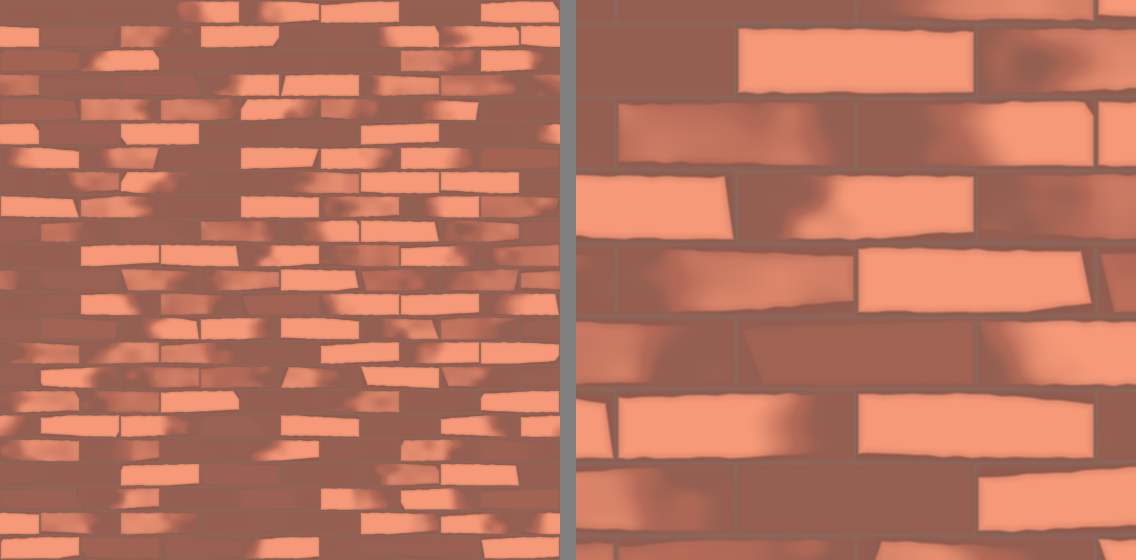
Left, the full canvas; right, a detail of the centre.
Give the GLSL for this texture, as a Shadertoy shader.

```glsl
// Brick wall of thin, chipped bricks in staggered rows, from sunlit peach to shaded brown.

const vec2  GRID      = vec2(7.0, 23.0);          // bricks across, rows up
const vec3  PEACH     = vec3(0.965, 0.600, 0.470);
const vec3  RUST      = vec3(0.700, 0.410, 0.338);
const vec3  SHADE     = vec3(0.580, 0.370, 0.318);
const vec3  MORTAR    = vec3(0.545, 0.410, 0.365);
const vec2  GAP       = vec2(0.035, 0.050);       // lengths below are in row heights
const float TAPER     = 0.16;                     // how far long edges slope inward
const float WOBBLE    = 0.030;                    // unevenness of long edges
const float SOFTNESS  = 0.025;                    // smallest edge blur
const float BRIGHT_SHARE = 0.44;
const float DARK_SHARE   = 0.29;
const float FADE_SHARE   = 0.45;                  // bricks shaded toward one end

vec4 hash4(vec2 p) {
    vec4 q = fract(p.xyxy * vec4(0.1031, 0.1030, 0.0973, 0.1099));
    q += dot(q, q.wzxy + 33.33);
    return fract((q.xxyz + q.yzzw) * q.zywx);
}

float noise(vec2 p) {
    vec2 i = floor(p), f = fract(p);
    f = f * f * (3.0 - 2.0 * f);
    float low  = mix(hash4(i).x, hash4(i + vec2(1, 0)).x, f.x);
    float high = mix(hash4(i + vec2(0, 1)).x, hash4(i + vec2(1, 1)).x, f.x);
    return mix(low, high, f.y);
}

float randomSign(float r) { return r < 0.5 ? -1.0 : 1.0; }

// Inward slope of a long edge that starts at a random kink
float taper(float along, float amount, float kink) {
    float start = mix(-1.0, 0.5, kink);
    return TAPER * amount * max(along - start, 0.0) / (1.0 - start);
}

// Signed distance to a brick with sloped long edges and one cut corner
float brickDistance(vec2 p, vec2 size, vec2 id) {
    vec4 edge = hash4(id + 17.0), cut = hash4(id + 53.0), flip = hash4(id + 91.0);
    float along = p.x / size.x;
    float ripple = 5.0 * p.x + 40.0 * edge.x;
    float top = size.y - taper(along * randomSign(flip.x), edge.x, edge.y)
              - WOBBLE * noise(vec2(ripple, 3.0));
    float bottom = size.y - taper(along * randomSign(flip.y), edge.z, edge.w)
                 - WOBBLE * noise(vec2(ripple, 9.0));
    float d = max(abs(p.x) - size.x, max(p.y - top, -p.y - bottom));

    // A full slanted end, a small chamfer, or no cut
    bool slanted = cut.x < 0.40;
    float slope = slanted ? mix(0.12, 0.40, cut.y) : mix(0.50, 0.80, cut.y);
    float depth = slanted ? 1.0 : (cut.x < 0.72 ? mix(0.20, 0.50, cut.z) : 0.0);
    vec2 normal = normalize(vec2(1.0, slope));
    vec2 corner = p * vec2(randomSign(flip.z), randomSign(flip.w));
    return max(d, dot(corner - size, normal) + 2.0 * size.y * normal.y * depth);
}

// Light on a brick: 0 in shade, 1 in full light
float brickLight(vec2 p, vec2 size, vec2 id) {
    vec4 r = hash4(id + 131.0), s = hash4(id + 177.0);
    float light = mix(0.45, 0.85, r.y);
    if (r.x < BRIGHT_SHARE) light = 1.0;
    else if (r.x > 1.0 - DARK_SHARE) light = 0.20 * r.y * r.y;

    float cloud = noise(p * vec2(1.6, 2.2) + 60.0 * s.xy) - 0.5;
    float across = p.x / size.x * randomSign(r.z) + (s.z - 0.5) * p.y + 0.5 * cloud;
    bool middling = light > 0.3 && light < 0.9;
    if (r.w < FADE_SHARE || middling) {
        float start = mix(-1.1, -0.5, s.w);
        light *= smoothstep(start, start + 0.9, across);
    }
    return clamp(light + (middling ? 0.25 * cloud : 0.0), 0.0, 1.0);
}

vec3 clay(float light) {
    vec3 low = mix(SHADE, RUST, smoothstep(0.0, 0.4, light));
    return mix(low, PEACH, clamp((light - 0.4) / 0.6, 0.0, 1.0));
}

void mainImage(out vec4 fragColor, in vec2 fragCoord) {
    // Staggered cells
    vec2 cell = fragCoord / iResolution.xy * GRID;
    cell.x -= 0.5 * mod(floor(cell.y), 2.0);
    vec2 id = mod(floor(cell), GRID);
    vec2 cellSize = vec2(GRID.y / GRID.x, 1.0);
    vec2 p = (fract(cell) - 0.5) * cellSize;
    vec2 size = 0.5 * cellSize - GAP;

    float blur = max(SOFTNESS, 0.8 * GRID.y / iResolution.y);
    float d = brickDistance(p, size, id);
    float light = brickLight(p, size, id);

    // Recess behind the bricks, with a grey joint along the cell border
    vec2 border = 0.5 * cellSize - abs(p);
    float joint = 1.0 - smoothstep(0.0, 0.07, min(border.x, border.y));
    vec3 wall = mix(SHADE, MORTAR, 0.75 * joint);
    wall *= 1.0 - 0.06 * exp(-12.0 * max(d, 0.0)) * light;

    // Brick face, slightly darker toward its rim
    float rim = smoothstep(-0.12, 0.0, d);
    vec3 face = clay(light * (1.0 - 0.15 * rim));
    fragColor = vec4(mix(wall, face, smoothstep(blur, -blur, d)), 1.0);
}
```
